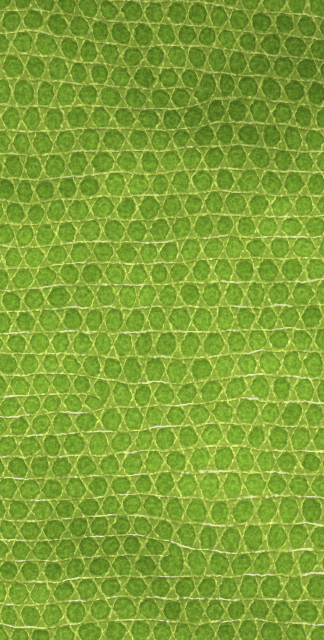
Write a Shadertoy shader that draws this texture.

```glsl
// Green reptile leather: rows of round scales set in a web of three line
// families (a trihexagonal lattice), bent by noise and by a few dislocations
// where a row ends, with raised seams, glints and uneven dye.

#define COLUMNS 14.5      // scales across
#define ROWS 28.3         // scales down
#define SCALE_RADIUS 0.425 // in cells
#define SEAM_WIDTH 0.032  // half width of a seam, in cells
#define BEND 0.36         // slow drift of the rows
#define JAGGED 0.06       // fine raggedness of the seams
#define TILT 0.65         // slope of the rows, varying with height
#define GLOSS 0.95        // strength of the glints
#define DYE 1.0           // unevenness of colour
#define GRAIN 0.13        // strength of the fine grain

const vec3 DARK_GREEN  = vec3(0.37, 0.53, 0.14);
const vec3 LEAF_GREEN  = vec3(0.48, 0.64, 0.19);
const vec3 WEB_GREEN   = vec3(0.55, 0.65, 0.23);
const vec3 SEAM_YELLOW = vec3(0.69, 0.77, 0.33);
const vec3 GLINT       = vec3(0.90, 0.92, 0.77);
const float TAU = 6.2831853;

vec2 hashGradient(vec2 cell) {
    vec3 h = fract(cell.xyx * vec3(0.1031, 0.1030, 0.0973));
    h += dot(h, h.yzx + 33.33);
    float angle = TAU * fract((h.x + h.y) * h.z);
    return vec2(cos(angle), sin(angle));
}

// Gradient noise, about -0.7 to 0.7
float noise(vec2 p) {
    vec2 i = floor(p), f = p - i;
    vec2 s = f * f * f * (f * (f * 6.0 - 15.0) + 10.0);
    vec2 e = vec2(0.0, 1.0);
    float low = mix(dot(hashGradient(i), f),
                    dot(hashGradient(i + e.yx), f - e.yx), s.x);
    float high = mix(dot(hashGradient(i + e.xy), f - e.xy),
                     dot(hashGradient(i + e.yy), f - e.yy), s.x);
    return mix(low, high, s.y);
}

vec2 noise2(vec2 p) {
    return vec2(noise(p), noise(p + vec2(37.2, 71.9)));
}

// Bends the grid; each dislocation removes one row on its right side
vec2 bendRows(vec2 p, vec2 uv) {
    vec2 grid = vec2(COLUMNS, ROWS);
    vec2 cores[3] = vec2[3](vec2(0.615, 0.857), vec2(0.31, 0.375), vec2(0.525, 0.135));
    vec2 q = p + BEND * noise2(p * 0.23) + 0.13 * noise2(p * 0.9 + 11.0);
    q.y += TILT * (uv.x - 0.5) * cos(6.0 * uv.y);
    for (int i = 0; i < 3; i++) {
        vec2 d = p - cores[i] * grid;
        q -= vec2(0.5, 1.0) * atan(d.y, d.x) / TAU;
    }
    return q;
}

// Coverage of a band of half width w at distance d
float band(float d, float w, float blur) {
    return 1.0 - smoothstep(w - blur, w + blur, abs(d));
}

void mainImage(out vec4 fragColor, in vec2 fragCoord) {
    vec2 uv = fragCoord / iResolution.xy;
    vec2 p = uv * vec2(COLUMNS, ROWS);
    float blur = max(0.6 * ROWS / iResolution.y, 0.015);

    // Lattice coordinates: whole numbers at the centres of scales
    vec2 q = bendRows(p, uv);
    vec2 ragged = q + JAGGED * vec2(1.0, 0.6) * (noise2(p * 5.5) + noise2(p * 3.1 + 5.0));
    vec2 lattice = vec2(ragged.x - 0.5 * ragged.y, ragged.y);
    vec2 offset = lattice - floor(lattice + 0.5);
    vec2 local = vec2(offset.x + 0.5 * offset.y, offset.y);
    vec2 centre = p - local;

    // Distances to the seams
    float rowSide = fract(lattice.y) - 0.5;
    float leanA = abs(fract(lattice.x) - 0.5) / 1.118;
    float leanB = abs(fract(lattice.x + lattice.y) - 0.5) / 1.118;

    // Dye: slow patches, a tone for each scale and fine grain
    float patches = noise(p * vec2(0.14, 0.18) + 3.0) + 0.5 * noise(p * 0.37 + 27.0);
    float grain = noise(p * 4.5) + 0.9 * noise(p * 9.0 + 7.0);
    float scaleTone = noise(centre * 0.83 + 19.0);
    float topShade = smoothstep(0.62, 0.92, uv.y) * (0.6 + 0.6 * uv.x);
    float middle = exp(-18.0 * (uv.y - 0.48) * (uv.y - 0.48));
    float broad = 0.10 * DYE * patches + 0.05 * middle - 0.10 * topShade;
    float tone = 0.64 + DYE * 0.55 * scaleTone + 2.2 * broad + 0.35 * grain;

    // Web of small triangles between the scales
    vec3 color = mix(LEAF_GREEN, WEB_GREEN, clamp(0.7 + 0.5 * patches, 0.0, 1.3));
    color *= 1.0 - 0.16 * smoothstep(-0.16, -0.03, rowSide) * step(rowSide, 0.0);

    // Round scales with a softly lit rim and a faint inner arch
    float r = length(local * vec2(1.04, 0.98));
    r += 0.07 * noise(p * 2.3 + 8.0) - 0.05 * scaleTone;
    vec3 scaleColor = mix(DARK_GREEN, LEAF_GREEN, clamp(tone - 0.7 * local.y, 0.0, 1.2));
    scaleColor *= 1.0 - 0.10 * smoothstep(0.28, 0.41, r);
    float arch = band(length(local - vec2(0.02, 0.0)) - 0.22, 0.015, 0.035);
    arch *= smoothstep(-0.16, 0.12, local.y) * smoothstep(-0.35, 0.15, scaleTone);
    scaleColor = mix(scaleColor, SEAM_YELLOW, 0.45 * arch);
    color = mix(color, scaleColor, 1.0 - smoothstep(SCALE_RADIUS - 0.04, SCALE_RADIUS + 0.03, r));

    // Raised seams, worn thinner in places
    float wear = 0.90 + 0.7 * noise(p * 1.7 + 41.0) + 0.25 * grain;
    float width = SEAM_WIDTH * (1.0 + 0.8 * noise(p * 2.9 + 23.0));
    float leaning = max(band(leanA, width, blur), band(leanB, width, blur));
    float level = band(rowSide, width * 1.2, blur);
    float seam = clamp(max(leaning, level) * wear, 0.0, 1.0);
    color = mix(color, SEAM_YELLOW * (1.0 + 0.15 * grain), seam);

    // Broad shading and grain over the whole skin
    color *= 1.0 + 1.1 * broad + GRAIN * grain;

    // Broken glints along the level seams, stronger toward the bottom
    float shine = smoothstep(-0.14, 0.30, noise(p * vec2(0.75, 1.1) + 61.0) + 0.3 * grain);
    shine *= mix(1.0, 0.25, smoothstep(0.35, 0.85, uv.y));
    color = mix(color, GLINT, GLOSS * shine * band(rowSide - 0.015, 0.028, blur));

    fragColor = vec4(clamp(color, 0.0, 1.0), 1.0);
}
```
